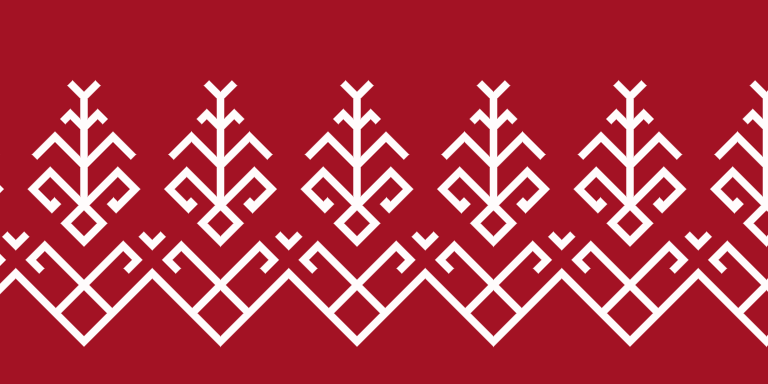
This pattern is drawn by a WebGL 2 fragment shader. Its source:

```glsl
#version 300 es
precision highp float;

uniform vec2 u_resolution;
out vec4 outColor;

// Square-capped line, so right-angled joints come out mitred
float stroke(vec2 p, vec2 a, vec2 b) {
    vec2 dir = normalize(b - a);
    vec2 q = p - 0.5 * (a + b);
    float along = abs(dot(q, dir)) - 0.5 * length(b - a);
    float across = abs(dot(q, vec2(-dir.y, dir.x)));
    return max(along, across) - 3.75;
}

// Two strokes meeting at a corner
float bend(vec2 p, vec2 a, vec2 corner, vec2 b) {
    return min(stroke(p, a, corner), stroke(p, corner, b));
}

// Right half of the tree, stem on x = 0
float tree(vec2 p) {
    float d = stroke(p, vec2(0.0, 97.0), vec2(0.0, 204.0));
    d = min(d, stroke(p, vec2(0.0, 97.0), vec2(11.4, 85.6)));

    // Short and long drooping branches
    d = min(d, bend(p, vec2(0.0, 127.7), vec2(13.7, 114.0), vec2(18.7, 119.0)));
    d = min(d, bend(p, vec2(0.0, 165.7), vec2(29.0, 136.7), vec2(46.8, 154.5)));

    // Curled branch
    d = min(d, bend(p, vec2(0.0, 205.5), vec2(33.8, 171.7), vec2(51.2, 189.1)));
    d = min(d, bend(p, vec2(51.2, 189.1), vec2(32.1, 208.2), vec2(28.0, 204.1)));
    d = min(d, stroke(p, vec2(28.0, 204.1), vec2(29.5, 202.6)));

    // Diamond root
    float diamond = abs(p.x) + abs(p.y - 223.3) - 18.2;
    return min(d, abs(diamond) * 0.7071 - 3.75);
}

// Right half of the border below the tree
float border(vec2 p, float halfPeriod) {
    // Zigzag and the small chevron over its peaks
    float d = stroke(p, vec2(0.0, 341.5), vec2(halfPeriod, 341.5 - halfPeriod));
    d = min(d, stroke(p, vec2(halfPeriod, 245.2), vec2(halfPeriod - 8.4, 236.8)));

    // Crossing lines with hooked ends
    d = min(d, stroke(p, vec2(0.0, 285.0), vec2(28.2, 313.2)));
    d = min(d, bend(p, vec2(0.0, 285.0), vec2(39.2, 245.8), vec2(53.3, 259.9)));
    return min(d, stroke(p, vec2(53.3, 259.9), vec2(44.8, 268.4)));
}

void main() {
    // The canvas is 384 units tall, y measured down from the top
    float unitsPerPixel = 384.0 / u_resolution.y;
    vec2 p = gl_FragCoord.xy * unitsPerPixel;
    p.y = 384.0 - p.y;

    // Repeat sideways and mirror about each stem
    float period = 136.5;
    p.x = abs(mod(p.x - 84.0 + 0.5 * period, period) - 0.5 * period);

    float d = min(tree(p), border(p, 0.5 * period));
    float ink = 1.0 - smoothstep(-0.75, 0.75, d / unitsPerPixel);

    vec3 red = vec3(0.64, 0.07, 0.14);
    vec3 white = vec3(1.0, 0.99, 0.99);
    outColor = vec4(mix(red, white, ink), 1.0);
}
```
